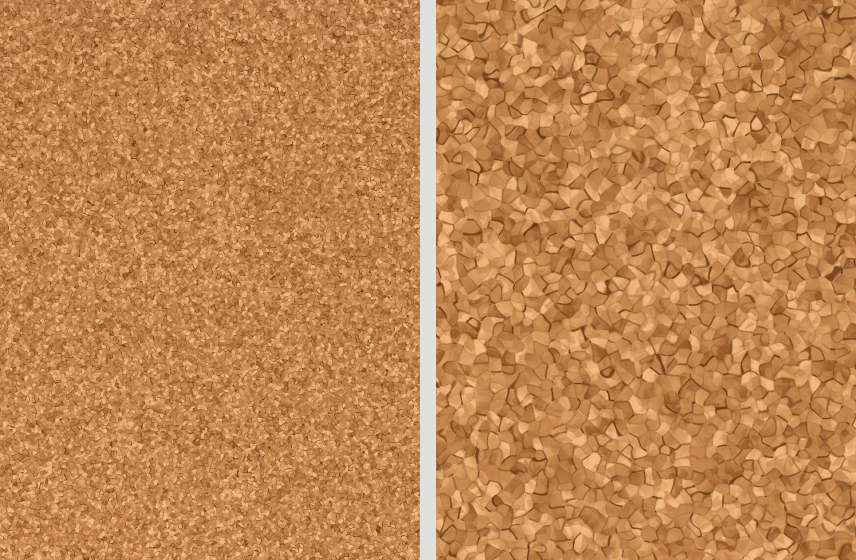
Left, the full canvas; right, a detail of the centre.
A Shadertoy shader for this texture:

```glsl
const vec3 CRACK = vec3(0.36, 0.19, 0.06);
const vec3 DARK  = vec3(0.60, 0.36, 0.17);
const vec3 BROWN = vec3(0.69, 0.45, 0.245);
const vec3 TAN   = vec3(0.765, 0.525, 0.303);
const vec3 SAND  = vec3(0.84, 0.605, 0.375);
const vec3 PALE  = vec3(0.94, 0.72, 0.50);

const float GRAINS_PER_HEIGHT = 142.0;

struct Grain {
    vec2 id;
    vec2 neighbour;
    vec2 offset;
    float edge;
};

float hash(vec2 p) {
    vec3 q = fract(vec3(p.xyx) * 0.1031);
    q += dot(q, q.yzx + 33.33);
    return fract((q.x + q.y) * q.z);
}

vec2 hash2(vec2 p) {
    return vec2(hash(p + 17.3), hash(p + 71.9));
}

mat2 rotation(float a) {
    return mat2(cos(a), sin(a), -sin(a), cos(a));
}

// Cellular noise whose cells are randomly turned and stretched
Grain grainAt(vec2 p, float stretch) {
    vec2 cell = floor(p);
    Grain g = Grain(cell, cell, vec2(0.0), 0.0);
    float nearest = 9.0, second = 9.0;
    for (int y = -1; y <= 1; y++) {
        for (int x = -1; x <= 1; x++) {
            vec2 id = cell + vec2(x, y);
            vec2 offset = p - id - hash2(id);
            vec2 v = rotation(6.2832 * hash(id + 5.1)) * offset;
            v.y *= 1.0 + stretch * hash(id + 9.7);
            float d = length(v);
            if (d < nearest) {
                second = nearest;
                g.neighbour = g.id;
                nearest = d;
                g.id = id;
                g.offset = v;
            } else if (d < second) {
                second = d;
                g.neighbour = id;
            }
        }
    }
    g.edge = second - nearest;
    return g;
}

float waves(vec2 p) {
    return 0.5 * sin(p.x * 5.0 + 2.0 * sin(p.y * 4.0))
         + 0.3 * sin(p.y * 11.0 - p.x * 7.0 + 1.3)
         + 0.2 * sin(p.x * 23.0 + p.y * 17.0 + sin(p.y * 13.0));
}

vec3 corkRamp(float t) {
    vec3 c = mix(DARK, BROWN, smoothstep(-0.05, 0.18, t));
    c = mix(c, TAN, smoothstep(0.12, 0.45, t));
    c = mix(c, SAND, smoothstep(0.48, 0.80, t));
    return mix(c, PALE, smoothstep(0.76, 1.05, t));
}

vec3 cork(vec2 uv) {
    vec2 p = uv * GRAINS_PER_HEIGHT;
    p += 0.12 * sin(p.yx * 2.3 + 1.5 * sin(p * 1.3));

    // Grains, each tilted to the light, with finer crumbs on top
    Grain grain = grainAt(p, 0.7);
    Grain crumb = grainAt(p * 1.7 + 40.0, 0.6);
    float tone = 0.54 + 0.84 * (hash(grain.id + 3.0) - 0.5);
    tone += 0.38 * (hash(crumb.id) - 0.5) + 0.20 * grain.offset.x;
    vec3 color = corkRamp(tone);

    // Gaps of uneven depth between the grains
    float depth = hash(grain.id + grain.neighbour + 11.0);
    float gap = 1.0 - smoothstep(0.04, 0.26, grain.edge);
    color = mix(color, CRACK, gap * (0.08 + 0.82 * depth * depth * depth));

    // Sparse larger flakes, faint and mostly pale
    Grain flake = grainAt(p * 0.55 + 90.0, 0.8);
    float chance = hash(flake.id + 23.0);
    float body = smoothstep(0.08, 0.20, flake.edge) * step(0.975, chance);
    float flakeTone = mix(0.2, 0.85, step(0.980, chance));
    color = mix(color, corkRamp(flakeTone + 0.3 * (tone - 0.5)), 0.6 * body);

    // Broad light: duller above, paler below
    color *= mix(1.03, 0.985, uv.y) + 0.008 * waves(uv);
    color.b += 0.05 * (uv.y - 0.5) * (uv.y - 0.5);
    return color;
}

void mainImage(out vec4 fragColor, in vec2 fragCoord) {
    // Four samples smooth the grain edges
    vec3 sum = vec3(0.0);
    for (int i = 0; i < 4; i++) {
        vec2 jitter = vec2(i % 2, i / 2) * 0.5 - 0.25;
        sum += cork((fragCoord + jitter) / iResolution.y);
    }
    fragColor = vec4(clamp(sum * 0.25, 0.0, 1.0), 1.0);
}
```
